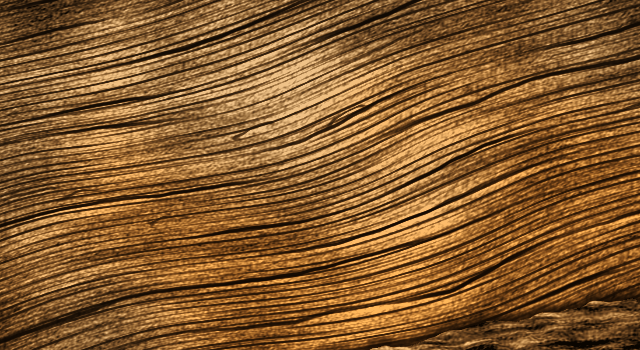
Give the GLSL for this texture, as a WebGL 1 fragment shader.

```glsl
precision highp float;
uniform vec2 u_resolution;

#define GRAIN_SLOPE 0.22
#define WAVE_HEIGHT 0.030
#define WAVE_RATE 3.8
#define MAIN_CRACKS 9.5
#define GROOVES 46.0
#define FINE_GROOVES 84.0
#define FIBRE_CONTRAST 0.38
#define SPECKLE_CONTRAST 0.50
#define STAIN_CONTRAST 0.50
#define VIGNETTE 0.95

const vec3 CREVICE = vec3(0.10, 0.06, 0.022);
const vec3 UMBER = vec3(0.31, 0.20, 0.09);
const vec3 BROWN = vec3(0.47, 0.31, 0.15);
const vec3 TAN = vec3(0.62, 0.44, 0.23);
const vec3 STRAW = vec3(0.83, 0.64, 0.40);

vec2 hash2(vec2 p) {
  p = vec2(dot(p, vec2(127.1, 311.7)), dot(p, vec2(269.5, 183.3)));
  return 2.0 * fract(sin(p) * 43758.55) - 1.0;
}

float noise(vec2 p) {
  vec2 i = floor(p), f = fract(p);
  vec2 s = f * f * f * (f * (f * 6.0 - 15.0) + 10.0);
  vec2 e = vec2(1.0, 0.0);
  float low = mix(dot(hash2(i), f), dot(hash2(i + e), f - e), s.x);
  float high = mix(dot(hash2(i + e.yx), f - e.yx),
                   dot(hash2(i + e.xx), f - e.xx), s.x);
  return mix(low, high, s.y);
}

// Grain space: x runs along the plank, y counts across the bent fibres
vec2 grainSpace(vec2 p) {
  float bend = 1.25 - 0.9 * (p.y - 0.5);
  float rise = (GRAIN_SLOPE + 0.08 * p.y) * p.x;
  float calm = 1.0 - 0.6 * smoothstep(0.5, 1.1, p.y);
  float wave = WAVE_HEIGHT * calm * sin(WAVE_RATE * (p.x - bend));
  return vec2(p.x, p.y - rise - wave + 0.010 * noise(p * 3.0));
}

// One split per cell across the grain, swelling and fading along it
float cracks(vec2 g, float density, float width, float fade, float seed) {
  float u = g.y * density;
  u += 0.4 * noise(vec2(g.x * 2.5, u * 0.5) + seed);
  u += 0.05 * noise(vec2(g.x * 16.0, u * 0.7) + seed);
  float id = floor(u);
  float centre = 0.5 + 0.24 * hash2(vec2(id, seed)).x;
  float gap = abs(fract(u) - centre) / density;
  float reach = smoothstep(fade, fade + 0.5, noise(vec2(g.x * 2.0 + seed, id * 3.7 + 0.5)));
  float radius = width * reach;
  return reach * (1.0 - smoothstep(radius * 0.5, radius + 0.8 / u_resolution.y, gap));
}

// Shallow chips: x is the dark rim, y the bare wood inside
vec2 chips(vec2 g) {
  vec2 result = vec2(0.0);
  for (int i = 0; i < 4; i++) {
    float k = float(i);
    vec2 centre = vec2(0.24 + 0.25 * k, 0.36 + 0.13 * sin(k * 4.3));
    vec2 q = (g - centre) / vec2(0.055, 0.015);
    float d = length(q) + 0.7 * noise(g * vec2(22.0, 50.0) + k);
    float rim = 1.0 - smoothstep(0.08, 0.26, abs(d - 1.0));
    result.x = max(result.x, rim * smoothstep(-0.5, 0.6, q.y - 0.5 * q.x));
    result.y = max(result.y, 1.0 - smoothstep(0.7, 1.0, d));
  }
  return result;
}

vec3 ramp(vec3 from, vec3 to, float a, float b, float t) {
  return mix(from, to, clamp((t - a) / (b - a), -0.3, 1.6));
}

vec3 woodColor(float t) {
  if (t < 0.31) return ramp(CREVICE, UMBER, 0.10, 0.31, t);
  if (t < 0.47) return ramp(UMBER, BROWN, 0.31, 0.47, t);
  if (t < 0.62) return ramp(BROWN, TAN, 0.47, 0.62, t);
  return ramp(TAN, STRAW, 0.62, 0.83, t);
}

void main() {
  vec2 p = gl_FragCoord.xy / u_resolution.y;
  vec2 q = gl_FragCoord.xy / u_resolution - vec2(0.49, 0.51);

  // Broken ledge in the lower right corner
  float ledge = 0.19 * (p.x - 1.06) - p.y + 0.05 * noise(vec2(p.x * 9.0, 2.5))
              + 0.012 * noise(p * vec2(30.0, 12.0));
  float onLedge = smoothstep(-0.002, 0.002, ledge);
  vec2 splinter = vec2(p.x, p.y - 0.1 * p.x + 0.015 * noise(p * vec2(14.0, 20.0)));
  vec2 g = ledge > 0.0 ? splinter : grainSpace(p);

  // Light, stains and fibres
  float tone = 0.83 - VIGNETTE * dot(q, q);
  tone += STAIN_CONTRAST * noise(p * 2.3 + vec2(4.0, 1.7));
  tone += 0.22 * noise(p * vec2(5.0, 7.0) + 2.0);
  tone += 0.26 * noise(g * vec2(2.2, 16.0));
  tone += 0.30 * noise(g * vec2(5.0, 62.0) + 7.0);
  tone += FIBRE_CONTRAST * noise(g * vec2(34.0, 125.0));
  tone += SPECKLE_CONTRAST * noise(g * vec2(100.0, 165.0) + 3.0);

  // Chips and splits, lit along their lower lips
  vec2 chip = chips(g) * (1.0 - onLedge);
  tone += 0.07 * chip.y;
  vec2 base = g + vec2(0.0, 0.05);
  float whole = 1.0 - 0.5 * onLedge;
  tone += 0.12 * cracks(base + vec2(0.0, 0.009), MAIN_CRACKS, 0.006, -0.25, 5.0);
  tone = mix(tone, 0.16, whole * 0.50 * cracks(g, FINE_GROOVES, 0.0014, -0.30, 31.0));
  tone = mix(tone, 0.10, whole * 0.88 * cracks(g, GROOVES, 0.0025, -0.38, 17.0));
  tone = mix(tone, 0.06, whole * 0.97 * cracks(base, MAIN_CRACKS, 0.0056, -0.25, 5.0));
  tone = mix(tone, 0.12, 0.75 * chip.x);

  // Shadow under the ledge and its rough layers
  float shadow = smoothstep(-0.04, 0.0, ledge) * (1.0 - onLedge);
  tone = mix(tone, 0.07, 0.85 * shadow);
  tone += onLedge * 0.8 * noise(splinter * vec2(7.0, 45.0));

  // Orange heartwood against greyer weathered wood
  float warmth = smoothstep(-0.35, 0.45, 0.35 * p.x - 0.65 * p.y + 0.9 * noise(p * 1.7 + 9.0));
  warmth *= 1.0 - 0.7 * onLedge;
  vec3 tint = mix(vec3(0.98, 1.0, 1.06), vec3(1.07, 0.95, 0.70), warmth);
  gl_FragColor = vec4(clamp(woodColor(tone) * tint, 0.0, 1.0), 1.0);
}
```
